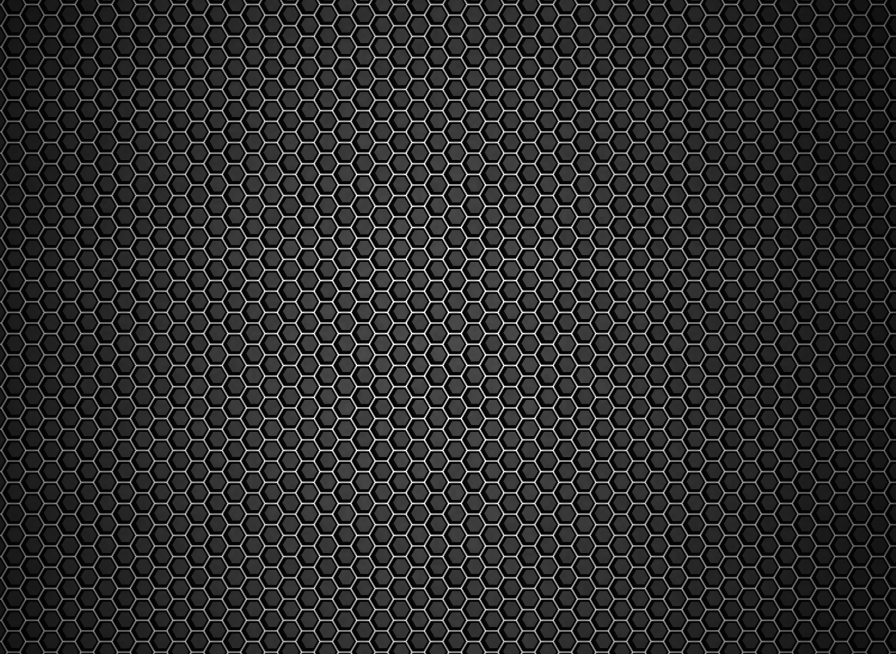
Give the GLSL for this pattern, as a Shadertoy shader.

```glsl
#define ROWS 30.8                      // cells per canvas height
#define PHASE vec2(-0.538, -0.313)     // one cell centre, from the canvas centre
#define WIRE_HALF_WIDTH 0.039
#define WIRE_SOFTNESS 1.25             // filter width in pixels
#define FLOOR_APOTHEM 0.365
#define FLOOR_SHIFT vec2(0.02, 0.01)
#define SHADOW_SHIFT vec2(0.1, 0.05)
#define LIGHT_CENTRE vec2(0.475, 0.49)
#define LIGHT_FALLOFF vec2(2.2, 1.2)
#define WIRE_COLOUR vec3(0.93)
#define FLOOR_COLOUR vec3(0.28)
#define PIT_COLOUR vec3(0.01)

const vec2 LATTICE = vec2(1.7320508, 1.0);

float hash(vec2 p) {
    vec3 q = fract(vec3(p.xyx) * 0.1031);
    q += dot(q, q.yzx + 33.33);
    return fract((q.x + q.y) * q.z);
}

float noise(vec2 p) {
    vec2 i = floor(p), f = fract(p);
    f = f * f * (3.0 - 2.0 * f);
    return mix(mix(hash(i), hash(i + vec2(1, 0)), f.x),
               mix(hash(i + vec2(0, 1)), hash(i + vec2(1, 1)), f.x), f.y);
}

// Distance from the centre in units where a unit-pitch cell ends at 0.5
float hexRadius(vec2 p) {
    p = abs(p);
    return max(p.y, dot(p, vec2(0.8660254, 0.5)));
}

// Offset from the nearest centre of the two interleaved grids
vec2 hexCell(vec2 p) {
    vec2 a = mod(p + 0.5 * LATTICE, LATTICE) - 0.5 * LATTICE;
    vec2 b = mod(p, LATTICE) - 0.5 * LATTICE;
    return dot(a, a) < dot(b, b) ? a : b;
}

// Coverage of the region where d is negative
float cover(float d, float pixel) {
    return clamp(0.5 - d / pixel, 0.0, 1.0);
}

// Coverage of a thin line at distance d from its middle
float lineCover(float d, float halfWidth, float pixel) {
    return cover(d - halfWidth, pixel) - cover(d + halfWidth, pixel);
}

void mainImage(out vec4 fragColor, in vec2 fragCoord) {
    vec2 uv = fragCoord / iResolution.xy;
    float pixel = ROWS / iResolution.y;
    vec2 p = (fragCoord - 0.5 * iResolution.xy) * pixel - PHASE;
    vec2 local = hexCell(p);
    vec2 id = floor((p - local) / LATTICE * 2.0 + 0.5);

    // Wide soft light, weaker toward the sides
    vec2 away = (uv - LIGHT_CENTRE) * LIGHT_FALLOFF;
    float light = exp(-dot(away, away));

    // Recessed floor with a black shadow on its lower left
    float floorEdge = hexRadius(local - FLOOR_SHIFT) - FLOOR_APOTHEM;
    vec2 shadowShift = SHADOW_SHIFT * (0.7 + 0.6 * hash(id));
    float shadowEdge = hexRadius(local - shadowShift) - FLOOR_APOTHEM;
    float lit = mix(0.15, 1.0, cover(shadowEdge, pixel));
    float grain = 0.92 + 0.12 * hash(id + 17.0) + 0.1 * (noise(p * 5.0) - 0.5);
    vec3 floorShade = FLOOR_COLOUR * mix(0.08, 1.0, light) * lit * grain;
    vec3 colour = mix(PIT_COLOUR, floorShade, cover(floorEdge, pixel));

    // Bright wire along the shared cell edges, strongest at the joints
    float wireDistance = 0.5 - hexRadius(local);
    float wire = lineCover(wireDistance, WIRE_HALF_WIDTH, pixel * WIRE_SOFTNESS);
    float joint = smoothstep(0.5, 0.577, length(local));
    float sheen = mix(0.22, 1.0, light) * mix(0.85, 1.15, joint);
    colour = mix(colour, min(WIRE_COLOUR * sheen, 1.0), wire);

    fragColor = vec4(colour, 1.0);
}
```
